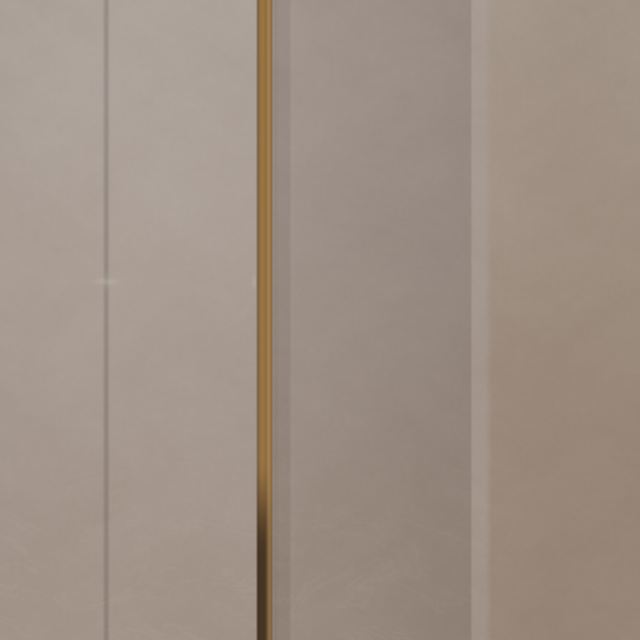
A three.js fragment shader for this texture:

```glsl
// Plaster wall panels in warm greige, split by a shadow seam, a vertical brass
// trim and a pale corner strip. Each panel is a soft gradient; layered sines
// give the mottling and wisps, cellular noise gives the fine plaster grain.
varying vec2 vUv;

vec2 hash2(vec2 p) {
  vec3 q = fract(p.xyx * vec3(0.1031, 0.103, 0.0973));
  q += dot(q, q.yzx + 33.33);
  return fract((q.xx + q.yz) * q.zy);
}

// Distance to the nearest scattered feature point
float cells(vec2 p) {
  vec2 cell = floor(p), f = fract(p);
  float nearest = 2.0;
  for (int j = -1; j <= 1; j++) {
    for (int i = -1; i <= 1; i++) {
      vec2 o = vec2(float(i), float(j));
      nearest = min(nearest, length(o + hash2(cell + o) - f));
    }
  }
  return nearest;
}

// Warped sine octaves, roughly -1 to 1
float clouds(vec2 p) {
  float sum = 0.0, amp = 0.5;
  for (int i = 0; i < 5; i++) {
    p += 0.6 * sin(p.yx * 1.3 + float(i) * 1.7);
    sum += amp * sin(p.x + 0.4) * sin(p.y + 1.1);
    p = mat2(0.8, 0.6, -0.6, 0.8) * p * 1.9;
    amp *= 0.62;
  }
  return sum;
}

// Soft-edged vertical strip from a to b
float strip(float x, float a, float b, float soft) {
  return smoothstep(a - soft, a + soft, x) * (1.0 - smoothstep(b - soft, b + soft, x));
}

float glint(vec2 p, vec2 center, vec2 size) {
  vec2 d = (p - center) / size;
  return exp(-dot(d, d));
}

vec3 brass(float x, float y) {
  float t = (x - 0.401) / 0.025;
  vec3 c = mix(vec3(0.46, 0.35, 0.22), vec3(0.60, 0.455, 0.26), smoothstep(0.0, 0.3, t));
  c = mix(c, vec3(0.53, 0.40, 0.23), 0.6 * strip(t, 0.50, 0.64, 0.1));
  c = mix(c, vec3(0.65, 0.525, 0.35), 0.75 * strip(t, 0.68, 0.82, 0.1));
  c = mix(c, vec3(0.48, 0.40, 0.32), smoothstep(0.8, 1.0, t));
  // Dark reflection rising from the foot of the trim
  float dusk = 1.0 - smoothstep(0.13, 0.29, y);
  float face = 1.0 - smoothstep(0.45, 0.85, t);
  return mix(c, vec3(0.22, 0.16, 0.11), dusk * (0.15 + 0.7 * face));
}

void main() {
  float x = vUv.x, y = vUv.y;

  // Panel gradients
  vec3 left = mix(vec3(0.625, 0.568, 0.526), vec3(0.674, 0.63, 0.598), smoothstep(-0.1, 0.95, y));
  left += 0.008 * sin(x * 7.5);
  vec3 middle = mix(vec3(0.582, 0.526, 0.483), vec3(0.613, 0.566, 0.538), smoothstep(0.0, 1.0, y));
  middle += 0.017 * (0.57 - x) / 0.12;
  vec3 right = mix(vec3(0.588, 0.521, 0.463), vec3(0.632, 0.575, 0.527), smoothstep(0.1, 1.0, y));
  right += 0.010 * (1.0 - smoothstep(0.77, 0.88, x));
  vec3 corner = mix(vec3(0.628, 0.572, 0.528), vec3(0.655, 0.607, 0.574), y);

  vec3 wall = mix(left, middle, smoothstep(0.411, 0.415, x));
  wall = mix(wall, right, smoothstep(0.75, 0.768, x));
  float ragged = 0.0015 * clouds(vec2(2.0, y * 60.0));
  wall = mix(wall, corner, smoothstep(0.734, 0.739, x) * (1.0 - smoothstep(0.757, 0.771, x + ragged)));

  // Mottling, warmer where it darkens
  wall += clouds(vUv * vec2(13.0, 15.0)) * vec3(0.008, 0.0095, 0.011);
  wall += 0.0045 * clouds(vUv * vec2(45.0, 75.0) + 4.0);

  // Pale wisps, gathered low on the wall
  float wispField = clouds(vUv * vec2(16.0, 32.0) + 9.0);
  float wisps = 1.0 - smoothstep(0.0, 0.11, abs(wispField));
  float low = 1.0 - smoothstep(0.05, 0.42, y);
  wall += 0.010 * wisps * (0.1 + low) * (1.0 - 0.7 * smoothstep(0.72, 0.78, x));

  // Plaster grain
  wall += 0.007 * (cells(vUv * vec2(110.0, 95.0)) - 0.48);

  // Recessed seam, blurred into the panel
  wall *= 1.0 - 0.135 * strip(x, 0.1625, 0.1695, 0.0035);

  // Shaded return beside the trim
  wall -= 0.036 * strip(x, 0.428, 0.454, 0.004);
  wall -= 0.022 * strip(x, 0.425, 0.433, 0.004);
  wall += 0.006 * strip(x, 0.454, 0.458, 0.002);

  // Small pale nicks
  float nick = glint(vUv, vec2(0.166, 0.56), vec2(0.016, 0.005));
  nick += 0.6 * glint(vUv, vec2(0.166, 0.56), vec2(0.005, 0.012));
  nick += 0.8 * glint(vUv, vec2(0.397, 0.56), vec2(0.003, 0.009));
  wall += nick * vec3(0.035, 0.055, 0.042);

  vec3 color = mix(wall, brass(x, y), strip(x, 0.4015, 0.4255, 0.0025));
  gl_FragColor = vec4(color, 1.0);
}
```
